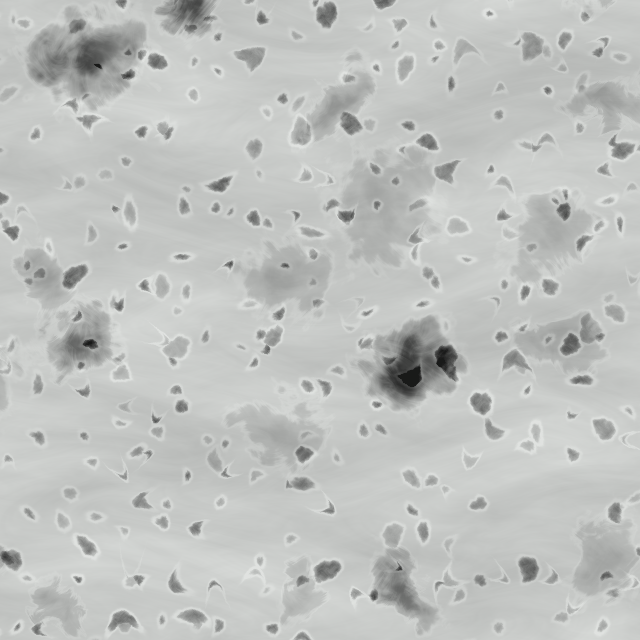
Write a Shadertoy shader that draws this texture.

```glsl
const vec3 TINT = vec3(0.996, 1.008, 0.997);
const float BASE_GREY = 0.779;
const float EDGE_SOFTNESS = 0.0018;

vec3 hash3(vec2 cell) {
    vec3 v = fract(cell.xyx * vec3(0.1031, 0.1030, 0.0973));
    v += dot(v, v.yxz + 33.33);
    return fract((v.xxy + v.yzz) * v.zyx);
}

mat2 rotation(float angle) {
    float c = cos(angle), s = sin(angle);
    return mat2(c, s, -s, c);
}

// Warped, rotated octaves of sine products, roughly in -1..1
float layeredSines(vec2 p) {
    float sum = 0.0, amplitude = 0.5;
    for (int i = 0; i < 6; i++) {
        float phase = float(i) * 1.7;
        p += 0.6 * sin(p.yx * 1.3 + phase);
        sum += amplitude * sin(p.x + phase) * sin(p.y + 2.0 * phase);
        p = rotation(0.65) * p * 1.9;
        amplitude *= 0.6;
    }
    return sum;
}

// Distance to the nearest scattered point
float cellular(vec2 p) {
    vec2 cell = floor(p);
    float nearest = 2.0;
    for (int y = -1; y <= 1; y++)
    for (int x = -1; x <= 1; x++) {
        vec2 id = cell + vec2(x, y);
        nearest = min(nearest, length(id + hash3(id).xy - p));
    }
    return nearest;
}

// Cloudy scalloped stains: x = darkening, y = pale halo
vec2 stains(vec2 p, float count, float seed) {
    vec2 warp = vec2(layeredSines(p * 22.0), layeredSines(p * 22.0 + 40.0));
    float scallop = 0.55 * (cellular(p * 27.0) - 0.42) + 0.2 * (cellular(p * 62.0) - 0.42);
    vec2 cell = floor(p * count);
    vec2 result = vec2(0.0);
    for (int y = -1; y <= 1; y++)
    for (int x = -1; x <= 1; x++) {
        vec2 id = cell + vec2(x, y);
        vec3 place = hash3(id + seed);
        vec3 form = hash3(id + seed + 57.0);
        vec2 q = p - (id + 0.1 + 0.8 * place.xy) / count + 0.035 * warp;
        q = rotation(form.x * 6.283) * q;
        float radius = mix(0.042, 0.088, place.z);
        float d = length(q / (radius * vec2(1.0, mix(0.45, 0.95, form.y)))) + scallop;
        float body = smoothstep(1.1, 0.88, d);
        float depth = 0.07 + 0.42 * pow(form.z, 4.0);
        float core = exp(-2.6 * d * d) * (1.0 + 0.35 * warp.x);
        float halo = exp(-pow((d - 1.17) / 0.1, 2.0));
        result = max(result, vec2(body * (0.055 + depth * core), halo * 0.025));
    }
    return result;
}

// Bent, wobbly specks with bright rims: x = darkening, y = rim light
vec2 flecks(vec2 p, float count, float density, vec2 radii, float seed) {
    vec2 cell = floor(p * count);
    vec2 result = vec2(0.0);
    for (int y = -1; y <= 1; y++)
    for (int x = -1; x <= 1; x++) {
        vec2 id = cell + vec2(x, y);
        vec3 place = hash3(id + seed);
        vec3 form = hash3(id + seed + 31.0);
        vec3 look = hash3(id + seed + 83.0);
        if (look.x > density) continue;
        float radius = mix(radii.x, radii.y, place.z * place.z);
        vec2 q = (p - (id + place.xy) / count) / radius;
        q = rotation(form.x * 6.283) * q;
        float bend = 2.0 * form.z - 1.0;
        q.y += 0.9 * bend * bend * bend * (q.x * q.x - 0.5);
        float aspect = mix(0.42, 0.95, form.y);
        q.y /= aspect;
        float angle = atan(q.y, q.x);
        float wobble = 0.13 * sin(2.0 * angle + look.y * 40.0)
                     + 0.10 * sin(3.0 * angle + look.z * 50.0)
                     + 0.05 * sin(7.0 * angle + form.z * 30.0);
        float d = (length(q) - 1.0 - wobble) * radius * aspect;
        float body = smoothstep(EDGE_SOFTNESS, -EDGE_SOFTNESS, d);
        float inner = 0.72 + 0.4 * smoothstep(0.0, -0.006, d);
        float drop = mix(0.06, 0.33, look.y) * inner;
        float rim = exp(-pow((d - 0.0028) / 0.0026, 2.0)) * mix(0.025, 0.075, look.z);
        result = max(result, vec2(body * drop, rim));
    }
    return result;
}

void mainImage(out vec4 fragColor, in vec2 fragCoord) {
    vec2 p = fragCoord / iResolution.y;

    // Pale ground with faint horizontal streaks
    float grey = BASE_GREY + 0.06 * layeredSines(p * vec2(6.0, 17.0) + 3.0);
    grey += 0.018 * layeredSines(p * vec2(22.0, 75.0));

    vec2 stain = stains(p, 4.0, 11.0);
    grey += stain.y * (1.0 - smoothstep(0.0, 0.05, stain.x)) - stain.x;

    // Fleck outlines are slightly roughened
    vec2 rough = p + 0.0022 * vec2(layeredSines(p * 130.0), layeredSines(p * 130.0 + 9.0));
    vec2 large = flecks(rough, 12.0, 0.85, vec2(0.008, 0.021), 5.0);
    vec2 small = flecks(rough, 23.0, 0.34, vec2(0.005, 0.010), 140.0);
    vec2 fleck = max(large, small);
    float cover = smoothstep(0.0, 0.06, fleck.x);
    float mottling = 1.0 + 0.3 * layeredSines(p * 190.0);
    grey += fleck.y * (1.0 - cover);
    grey -= fleck.x * mottling + 0.4 * cover * stain.x;

    fragColor = vec4(clamp(grey, 0.1, 0.88) * TINT, 1.0);
}
```
